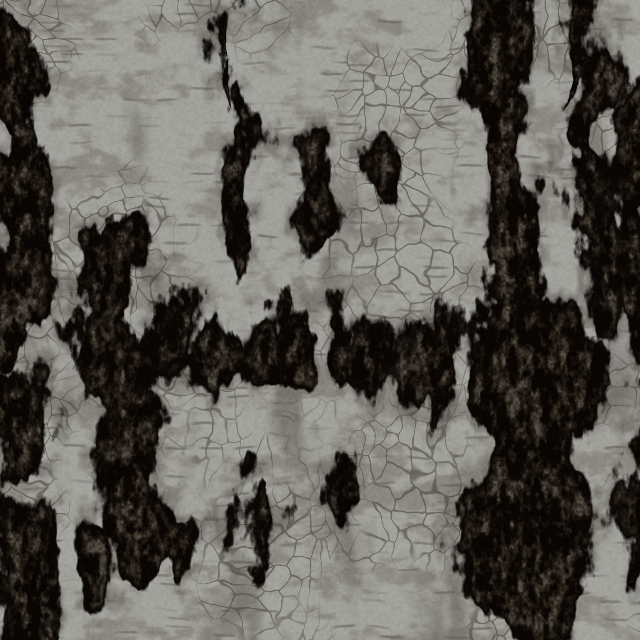
This texture is drawn by a WebGL 2 fragment shader. Its source:

```glsl
#version 300 es
precision highp float;
// Pale birch bark with fine cracks, short horizontal pores and dark ragged scars.

uniform vec2 u_resolution;
out vec4 fragColor;

const vec3 CHAR_BLACK = vec3(0.035, 0.02, 0.01);
const vec3 BROWN = vec3(0.15, 0.12, 0.09);
const vec3 ASH = vec3(0.29, 0.27, 0.24);
const vec3 STAIN = vec3(0.38, 0.36, 0.34);
const vec3 PALE_SHADE = vec3(0.54, 0.53, 0.50);
const vec3 PALE = vec3(0.635, 0.635, 0.612);

vec2 hash2(vec2 cell) {
    vec3 h = fract(cell.xyx * vec3(0.1031, 0.1030, 0.0973));
    h += dot(h, h.yzx + 33.33);
    return fract((h.xx + h.yz) * h.zy);
}

float noise(vec2 p) {
    vec2 cell = floor(p);
    vec2 f = fract(p);
    f = f * f * (3.0 - 2.0 * f);
    float low = mix(hash2(cell).x, hash2(cell + vec2(1, 0)).x, f.x);
    float high = mix(hash2(cell + vec2(0, 1)).x, hash2(cell + vec2(1, 1)).x, f.x);
    return mix(low, high, f.y);
}

float fbm(vec2 p) {
    float sum = 0.0, weight = 0.5;
    for (int i = 0; i < 4; i++) {
        sum += weight * noise(p);
        p = mat2(1.6, 1.2, -1.2, 1.6) * p + 7.3;
        weight *= 0.5;
    }
    return sum / 0.9375;
}

// Approximate distance to an upright ellipse that narrows towards one end.
float scar(vec2 p, vec2 size, float taper) {
    vec2 q = p / size;
    q.x /= max(1.0 + taper * q.y, 0.35);
    float r = length(q);
    return r * (r - 1.0) / (length(q / size) + 0.001);
}

// Row of scars of varied size, spread along a line.
float scarChain(vec2 p, vec2 from, vec2 to, vec2 size, int count, float seed) {
    float d = 1.0;
    for (int i = 0; i < count; i++) {
        vec2 id = vec2(float(i), seed);
        vec2 shift = (hash2(id) - 0.5) * size * vec2(0.7, 0.5);
        vec2 vary = 0.75 + 0.5 * hash2(id + 31.0);
        vec2 centre = mix(from, to, (float(i) + 0.5) / float(count)) + shift;
        d = min(d, scar(p - centre, size * vary, 0.7 * hash2(id + 57.0).x - 0.1));
    }
    return d;
}

float scarField(vec2 p) {
    float d = scarChain(p, vec2(0.03, 0.0), vec2(0.03, 1.0), vec2(0.05, 0.13), 5, 1.0);
    d = min(d, scarChain(p, vec2(0.22, 0.12), vec2(0.16, 0.62), vec2(0.055, 0.1), 4, 2.0));
    d = min(d, scarChain(p, vec2(0.84, 0.02), vec2(0.81, 0.5), vec2(0.092, 0.14), 2, 3.0));
    d = min(d, scarChain(p, vec2(0.79, 0.5), vec2(0.75, 1.02), vec2(0.042, 0.13), 3, 4.0));
    d = min(d, scarChain(p, vec2(0.95, 0.48), vec2(0.88, 1.03), vec2(0.03, 0.12), 4, 5.0));
    d = min(d, scarChain(p, vec2(1.0, 0.1), vec2(0.99, 0.85), vec2(0.03, 0.12), 4, 6.0));
    d = min(d, scarChain(p, vec2(0.38, 0.61), vec2(0.36, 0.98), vec2(0.02, 0.09), 3, 7.0));
    d = min(d, scarChain(p, vec2(0.26, 0.47), vec2(0.72, 0.43), vec2(0.036, 0.075), 8, 8.0));
    d = min(d, scarChain(p, vec2(0.08, 0.1), vec2(0.6, 0.24), vec2(0.026, 0.06), 4, 9.0));
    return min(d, scarChain(p, vec2(0.46, 0.7), vec2(0.65, 0.75), vec2(0.028, 0.08), 2, 10.0));
}

// Thin lines along the borders between scattered cells.
float cracks(vec2 p) {
    vec2 nearest = vec2(8.0);
    for (int y = -1; y <= 1; y++)
    for (int x = -1; x <= 1; x++) {
        vec2 cell = floor(p) + vec2(x, y);
        float d = length(cell + hash2(cell) - p);
        nearest = d < nearest.x ? vec2(d, nearest.x) : vec2(nearest.x, min(nearest.y, d));
    }
    return 1.0 - smoothstep(0.02, 0.11, nearest.y - nearest.x);
}

// Short horizontal dashes, shifted at random from row to row.
float pores(vec2 p) {
    p.x += 9.0 * hash2(vec2(floor(p.y), 3.0)).x;
    vec2 cell = floor(p);
    vec2 local = abs(fract(p) - 0.5);
    float dash = smoothstep(0.45, 0.2, local.x) * smoothstep(0.24, 0.05, local.y);
    return dash * smoothstep(0.7, 1.0, hash2(cell).y);
}

void main() {
    vec2 p = gl_FragCoord.xy / u_resolution.y;
    vec2 wobble = vec2(fbm(p * 9.0), fbm(p * 9.0 + 40.0)) - 0.5;
    float grain = noise(p * 260.0) - 0.5;

    // Ragged scar outline
    float d = scarField(p + 0.06 * wobble);
    d += 0.07 * (fbm(p * vec2(28.0, 14.0)) - 0.5) + 0.022 * (fbm(p * vec2(95.0, 55.0)) - 0.5);

    // Pale outer bark
    float mottle = 0.6 * fbm(p * vec2(12.0, 22.0)) + 0.4 * fbm(p * vec2(45.0, 80.0));
    vec3 pale = mix(PALE_SHADE, PALE, smoothstep(0.34, 0.54, mottle));
    float stain = 0.55 * smoothstep(0.56, 0.8, fbm(p * vec2(13.0, 5.0) + 19.0));
    float halo = smoothstep(0.03, 0.0, d) * smoothstep(0.35, 0.7, fbm(p * 30.0 + 5.0));
    pale = mix(pale, STAIN, max(stain, 0.7 * halo));
    float cracked = smoothstep(0.48, 0.62, fbm(p * 5.0 + 11.0));
    pale = mix(pale, ASH, 0.6 * cracked * cracks(p * vec2(34.0, 28.0) + 3.0 * wobble));
    pale = mix(pale, STAIN, 0.6 * pores((p + 0.02 * wobble) * vec2(19.0, 75.0)));
    pale += 0.04 * grain;

    // Rough scar tissue, blackest along its rim
    float fibre = 0.6 * fbm(p * vec2(75.0, 34.0)) + 0.4 * fbm(p * vec2(150.0, 110.0));
    float depth = smoothstep(0.0, -0.028, d);
    vec3 dark = mix(CHAR_BLACK, BROWN, depth * smoothstep(0.42, 0.6, fibre));
    dark = mix(dark, ASH, 0.85 * depth * smoothstep(0.56, 0.7, fibre));
    dark *= 1.0 + 0.7 * grain;

    fragColor = vec4(mix(dark, pale, smoothstep(-0.005, 0.006, d)), 1.0);
}
```
